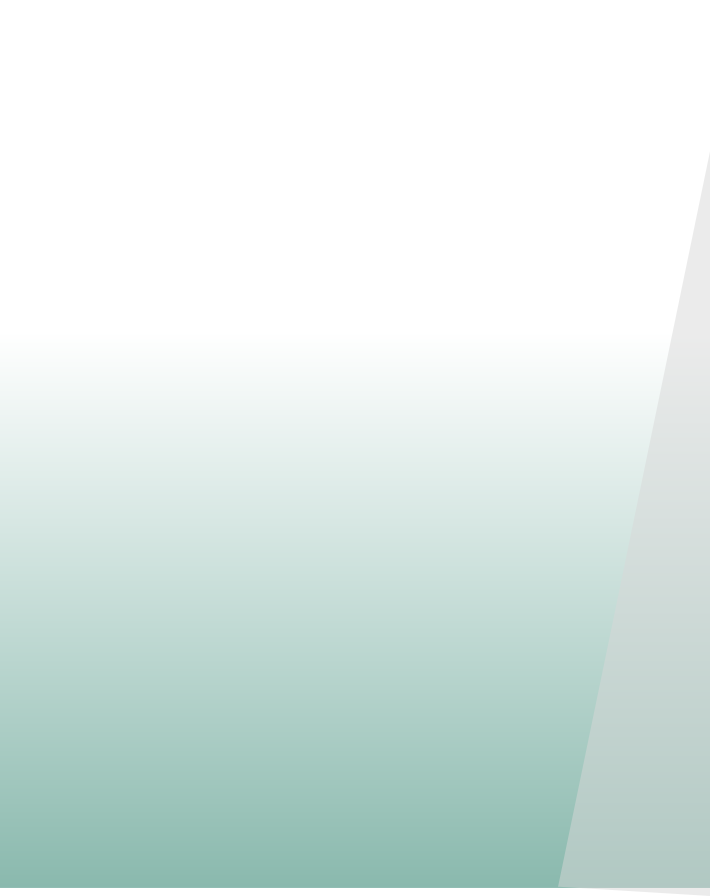
Give the GLSL for this background, as a Shadertoy shader.

```glsl
const vec3 PAPER = vec3(1.0);
const vec3 SEA_GREEN = vec3(0.54, 0.725, 0.68);
const vec3 PANEL_GREY = vec3(0.845);
const float PANEL_OPACITY = 0.5;

// Positions as fractions of the canvas, origin at the lower left
const float FADE_TOP = 0.630;
const float FADE_BOTTOM = 0.009;
const vec2 PANEL_TOP = vec2(1.0, 0.831);
const vec2 PANEL_CORNER = vec2(0.786, 0.0104);
const vec2 PANEL_FOOT = vec2(1.0, 0.0);

// Signed distance to the line a-b, positive on its left side
float lineSide(vec2 p, vec2 a, vec2 b) {
    vec2 dir = normalize(b - a);
    vec2 rel = p - a;
    return dir.x * rel.y - dir.y * rel.x;
}

// Antialiased coverage of the region with positive distance
float coverage(float dist, float pixel) {
    return clamp(dist / pixel + 0.5, 0.0, 1.0);
}

void mainImage(out vec4 fragColor, in vec2 fragCoord) {
    vec2 aspect = vec2(iResolution.x / iResolution.y, 1.0);
    vec2 p = fragCoord / iResolution.y;
    float pixel = 1.0 / iResolution.y;

    // Vertical fade, cut off just above the lower margin
    float fade = clamp((FADE_TOP - p.y) / (FADE_TOP - FADE_BOTTOM), 0.0, 1.0);
    float aboveMargin = coverage(p.y - FADE_BOTTOM, pixel);
    vec3 color = mix(PAPER, SEA_GREEN, fade * aboveMargin);

    // Translucent slanted panel
    vec2 corner = PANEL_CORNER * aspect;
    float slant = lineSide(p, PANEL_TOP * aspect, corner);
    float base = lineSide(p, corner, PANEL_FOOT * aspect);
    float panel = coverage(min(slant, base), pixel);
    color = mix(color, PANEL_GREY, panel * PANEL_OPACITY);

    fragColor = vec4(color, 1.0);
}
```
